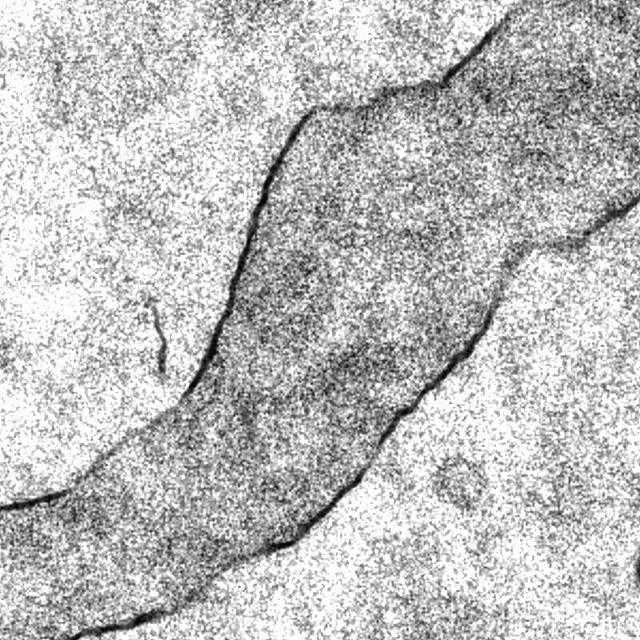
This texture is drawn by a WebGL 1 fragment shader. Its source:

```glsl
precision highp float;
// Grainy electron micrograph: a grey diagonal cell process between two dark membranes.
uniform vec2 u_resolution;

float hash(vec2 p) {
  vec3 q = fract(p.xyx * 0.1031);
  q += dot(q, q.yzx + 33.33);
  return fract((q.x + q.y) * q.z);
}

float noise(vec2 p) {
  vec2 i = floor(p), f = fract(p);
  f = f * f * (3.0 - 2.0 * f);
  return mix(mix(hash(i), hash(i + vec2(1, 0)), f.x),
             mix(hash(i + vec2(0, 1)), hash(i + vec2(1, 1)), f.x), f.y);
}

// Membrane offsets across the diagonal, as functions of position along it
float upperEdge(float s) {
  return 0.22 - 0.095 * smoothstep(0.14, 0.36, s) - 0.035 * smoothstep(0.4, 0.66, s)
       + 0.25 * smoothstep(0.62, 1.33, s) - 0.085 * smoothstep(1.31, 1.41, s)
       - 0.075 * smoothstep(1.45, 1.57, s);
}

float lowerEdge(float s) {
  return -0.08 - 0.16 * smoothstep(0.0, 0.4, s) - 0.067 * smoothstep(0.46, 0.64, s)
       + 0.03 * smoothstep(0.8, 0.98, s) + 0.065 * smoothstep(1.18, 1.43, s)
       - 0.072 * smoothstep(1.44, 1.52, s) - 0.03 * smoothstep(1.55, 1.7, s);
}

// Soft window that is 1 between a and b
float span(float a, float b, float x) {
  return smoothstep(a - 0.03, a + 0.03, x) * smoothstep(b + 0.03, b - 0.03, x);
}

float stroke(float dist, float width) {
  return smoothstep(width, width * 0.2, abs(dist));
}

float spot(vec2 p, vec2 centre, vec2 radius) {
  vec2 q = (p - centre) / radius;
  return exp(-dot(q, q));
}

// Signed offset from an edge, corrected for its slope
float edgeDistance(float offset, float slope) {
  return offset / sqrt(2.0 + 2.0 * slope * slope);
}

void main() {
  vec2 p = gl_FragCoord.xy / u_resolution.y;
  vec2 warp = vec2(noise(p * 45.0), noise(p * 45.0 + 71.0)) - 0.5;
  vec2 w = p + warp * 0.009;
  float s = w.x + w.y, d = w.y - w.x, e = 0.004;

  float up = upperEdge(s), low = lowerEdge(s);
  float upDist = edgeDistance(d - up, (upperEdge(s + e) - up) / e);
  float lowDist = edgeDistance(d - low, (lowerEdge(s + e) - low) / e);

  // Pale surroundings and grey interior
  float inside = smoothstep(0.012, -0.012, upDist) * smoothstep(-0.012, 0.012, lowDist);
  float tone = mix(0.85, 0.67, inside);
  tone += 0.09 * smoothstep(0.25, 0.0, p.x) * smoothstep(0.2, 0.35, p.y);
  tone -= 0.06 * smoothstep(1.4, 1.7, s) * inside;

  // Cloudy cytoplasm
  float cloud = (noise(p * 9.0 + 3.0) - 0.5) * 0.16
              + (noise(p * 21.0 + 17.0) - 0.5) * 0.24
              + (noise(p * 46.0 + 40.0) - 0.5) * 0.19;
  tone += cloud;
  tone -= 0.15 * spot(w, vec2(0.55, 0.41), vec2(0.08, 0.05));
  tone -= 0.24 * spot(w, vec2(0.41, 0.99), vec2(0.07, 0.04));
  tone -= 0.16 * spot(w, vec2(0.09, 0.885), vec2(0.05));
  tone -= 0.18 * spot(w, vec2(0.66, 0.04), vec2(0.05));
  tone -= 0.32 * spot(w, vec2(0.0, 0.447), vec2(0.03, 0.04));

  // Small vesicle with a dark rim
  float vesicle = length(w - vec2(0.72, 0.247));
  tone -= 0.22 * stroke(vesicle - 0.034, 0.014) + 0.1 * smoothstep(0.04, 0.02, vesicle);

  // Membranes fade where they are cut obliquely
  float upInk = 0.4 + 0.5 * (span(0.15, 0.34, s) + span(0.67, 1.3, s) + span(1.56, 1.72, s));
  float lowInk = 0.35 + 0.55 * (span(0.1, 0.29, s) + span(0.56, 0.84, s)
               + span(0.9, 1.27, s) + span(1.6, 2.1, s));
  float patchy = 0.75 + 0.4 * noise(p * 60.0 + 9.0);
  float ink = max(upInk * stroke(upDist, 0.0085), lowInk * stroke(lowDist, 0.0085)) * patchy;
  tone -= 0.1 * max(stroke(upDist, 0.025), stroke(lowDist, 0.025));

  // Stray strands and a dense body at the right edge
  float bend = w.y - 0.43;
  ink = max(ink, 0.7 * stroke(w.x - 0.255 + 2.0 * bend * bend, 0.007) * span(0.41, 0.52, w.y));
  ink = max(ink, 0.45 * stroke(w.x - 0.384 + 0.25 * (w.y - 0.36), 0.01) * span(0.31, 0.37, w.y));
  ink = max(ink, 0.95 * spot(w, vec2(1.0, 0.11), vec2(0.01, 0.03)));

  // Film grain in two rotated layers
  vec2 turned = mat2(0.8, 0.6, -0.6, 0.8) * p;
  float grain = noise(p * 300.0) + noise(turned * 220.0 + 90.0) - 1.0;
  tone += grain * 0.54;

  tone = mix(tone, 0.05 + grain * 0.12, clamp(ink, 0.0, 1.0));
  gl_FragColor = vec4(vec3(clamp(tone, 0.02, 0.99)), 1.0);
}
```
